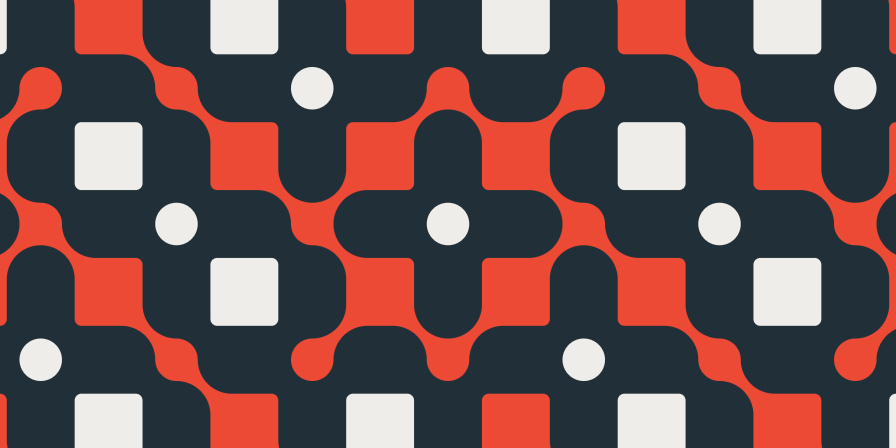
A Shadertoy shader for this pattern:

```glsl
// Squares and dots on a diagonal lattice, fused by thin necks into branching stripes.

const float VIEW_HEIGHT   = 6.6;    // lattice units from bottom to top
const float REPEAT        = 8.0;    // lattice units per horizontal repeat
const float SQUARE_HALF   = 0.5;
const float CORNER_RADIUS = 0.1;
const float DOT_RADIUS    = 0.313;
const vec3  GROUND = vec3(0.13, 0.19, 0.22);
const vec3  LINKED = vec3(0.925, 0.29, 0.205);
const vec3  LONE   = vec3(0.935, 0.93, 0.915);

// Does the square in this unit cell join the dot at its opposite corner?
bool isJoined(vec2 cell) {
    // Half-turn symmetry about the origin, then horizontal repetition
    if (cell.y < 0.0) cell = -1.0 - cell;
    float x = mod(cell.x + 0.5 * REPEAT, REPEAT) - 0.5 * REPEAT;
    float y = cell.y;

    bool stripe = mod(x + y, 4.0) == 1.0;
    bool gap    = x == -1.0 && y == 2.0;
    bool branch = (y == 1.0 && abs(x) == 1.0) || (y == 0.0 && x == -2.0);
    return (stripe && !gap) || branch;
}

// A node takes the accent colour when any of its four cells is joined
vec3 nodeColor(vec2 node) {
    for (int k = 0; k < 4; k++) {
        vec2 offset = vec2(k & 1, k >> 1);
        if (isJoined(node - offset)) return LINKED;
    }
    return LONE;
}

float roundedSquare(vec2 p) {
    vec2 q = abs(p) - SQUARE_HALF + CORNER_RADIUS;
    return length(max(q, 0.0)) + min(max(q.x, q.y), 0.0) - CORNER_RADIUS;
}

// Square at (0,0) and dot at (1,1), carved out by two round-ended channels
float neck(vec2 p) {
    float tip = 1.0 - DOT_RADIUS - SQUARE_HALF;
    float channelA = length(p - vec2(min(p.x, tip), 1.0));
    float channelB = length(p - vec2(1.0, min(p.y, tip)));
    return SQUARE_HALF - min(channelA, channelB);
}

float coverage(float dist, float pixel) {
    return clamp(0.5 - dist / pixel, 0.0, 1.0);
}

void mainImage(out vec4 fragColor, in vec2 fragCoord) {
    float pixel = VIEW_HEIGHT / iResolution.y;
    vec2 p = (fragCoord - 0.5 * iResolution.xy) * pixel;

    // Squares sit on odd nodes, dots on even ones
    vec2 cell = floor(p);
    vec2 parity = mod(cell, 2.0);
    vec2 square = cell + 1.0 - parity;
    vec2 dot_ = cell + parity;

    vec3 color = GROUND;
    if (isJoined(cell)) {
        color = mix(color, LINKED, coverage(neck(abs(p - square)), pixel));
    } else {
        float dotDist = length(p - dot_) - DOT_RADIUS;
        color = mix(color, nodeColor(square), coverage(roundedSquare(p - square), pixel));
        color = mix(color, nodeColor(dot_), coverage(dotDist, pixel));
    }
    fragColor = vec4(color, 1.0);
}
```
